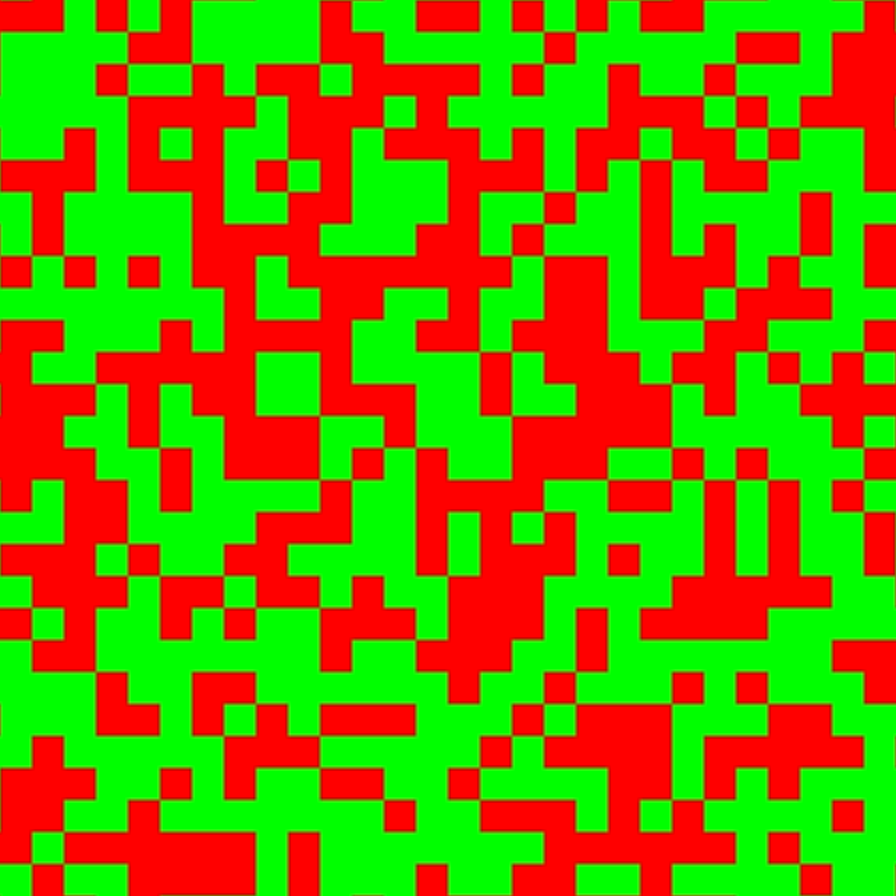
Reproduce this texture procedurally as a three.js fragment shader.

```glsl
varying vec2 vUv;

const float CELLS = 28.0;        // squares along each side
const float RED_SHARE = 0.495;   // chance that a square is red
const float RED_BLUR = 0.11;     // half width of the red edge, in squares
const float GREEN_BLUR = 0.065;  // half width of the sharper green edge
const float EDGE_BLUE = 0.33;    // faint blue on the green side of an edge
const vec2 SEED = vec2(17.0, 43.0);

float hash(vec2 cell) {
  vec3 p = fract((cell + SEED).xyx * 0.1031);
  p += dot(p, p.yzx + 33.33);
  return fract((p.x + p.y) * p.z);
}

// 1 for a red square, 0 for a green one
float isRed(vec2 cell) {
  return step(hash(cell), RED_SHARE);
}

// Random squares whose borders ramp over twice the given half width
float redMask(vec2 p, float halfWidth) {
  vec2 corner = floor(p - 0.5);
  vec2 offset = fract(p - 0.5) - 0.5;
  vec2 blend = clamp(0.5 + 0.5 * offset / halfWidth, 0.0, 1.0);
  float lower = mix(isRed(corner), isRed(corner + vec2(1.0, 0.0)), blend.x);
  float upper = mix(isRed(corner + vec2(0.0, 1.0)), isRed(corner + 1.0), blend.x);
  return mix(lower, upper, blend.y);
}

void main() {
  vec2 p = vUv * CELLS;

  // The two channels cross at different rates, leaving dark red rims
  float red = redMask(p, RED_BLUR);
  float green = 1.0 - redMask(p, GREEN_BLUR);
  float blue = EDGE_BLUE * red * green * green;

  gl_FragColor = vec4(red, green, blue, 1.0);
}
```
